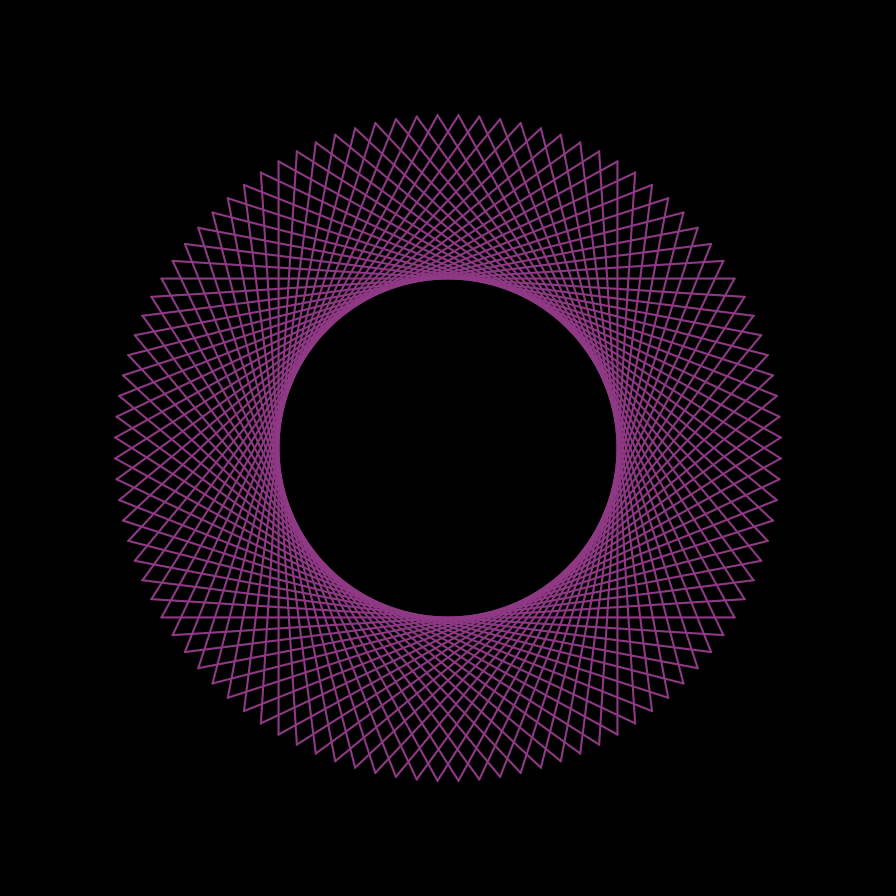
Give the GLSL for this background, as a three.js fragment shader.

```glsl
// Purple string-art ring: 100 chords of a circle weaving around an empty black disc.
varying vec2 vUv;

const float PI = 3.14159265;
const int CHORDS = 100;
const float SKIP = 33.0; // rim steps spanned by each chord

// Distance from p to a vertical segment at x = offset, centred on the x axis.
float chordDistance(vec2 p, float offset, float halfLength) {
  return length(vec2(p.x - offset, max(abs(p.y) - halfLength, 0.0)));
}

void main() {
  vec2 p = vUv - 0.5;
  float pixel = fwidth(vUv.x);

  // Chord placement follows from the rim radius and the skip.
  float halfSpan = PI * SKIP / float(CHORDS);
  float offset = 0.3715 * cos(halfSpan);
  float halfLength = 0.3715 * sin(halfSpan);

  // Layer the smoothed lines so that crossings stay solid.
  float gap = 1.0;
  for (int i = 0; i < CHORDS; i++) {
    float angle = 2.0 * PI * float(i) / float(CHORDS);
    vec2 normal = vec2(cos(angle), sin(angle));
    vec2 local = vec2(dot(p, normal), dot(p, vec2(-normal.y, normal.x)));
    float d = chordDistance(local, offset, halfLength);
    gap *= 1.0 - clamp((0.00117 - d) / pixel + 0.5, 0.0, 1.0);
  }

  vec3 purple = vec3(0.56, 0.224, 0.522);
  gl_FragColor = vec4(purple * (1.0 - gap), 1.0);
}
```
